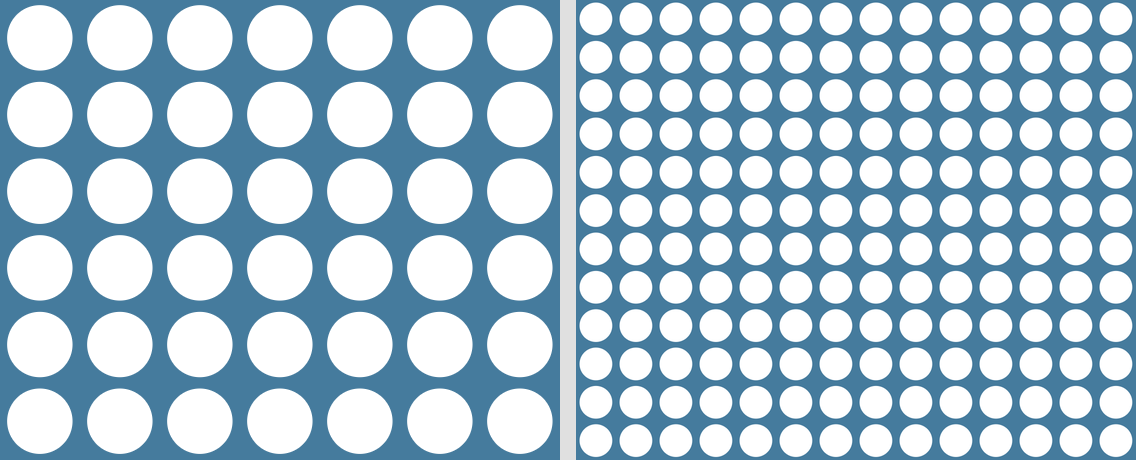
Left: one tile. Right: repeated 2 by 2.
Give the GLSL for this pattern, as a Shadertoy shader.

```glsl
// Flat white discs in a regular grid on a steel blue ground.
// The canvas is split into whole cells, so it tiles on all sides;
// each cell holds one disc drawn by its signed distance.

#define REPEATS vec2(7.0, 6.0)          // discs across and down
#define RADIUS 0.0711                   // in canvas heights
#define DISC_CENTER vec2(0.498, 0.506)  // within a cell, 0 to 1
#define GROUND_COLOR vec3(0.2706, 0.4824, 0.6157)
#define DISC_COLOR vec3(1.0)

float discDistance(vec2 point, float radius) {
    return length(point) - radius;
}

void mainImage(out vec4 fragColor, in vec2 fragCoord) {
    // Cell size in canvas heights keeps the discs round
    vec2 cellSize = vec2(iResolution.x / iResolution.y, 1.0) / REPEATS;
    vec2 cellPos = fract(fragCoord / iResolution.xy * REPEATS);
    vec2 point = (cellPos - DISC_CENTER) * cellSize;

    // Edge smoothed over one pixel
    float pixel = 1.0 / iResolution.y;
    float coverage = clamp(0.5 - discDistance(point, RADIUS) / pixel, 0.0, 1.0);

    fragColor = vec4(mix(GROUND_COLOR, DISC_COLOR, coverage), 1.0);
}
```
